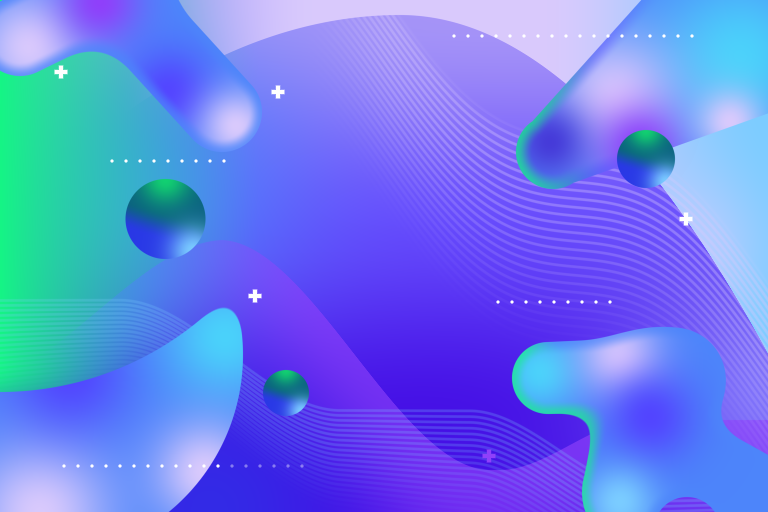
A Shadertoy shader for this background:

```glsl
// Fluid gradient backdrop: waves, fine line bands, glossy blobs, spheres, dots and crosses.
#define ramp smoothstep
const vec3 LAVENDER = vec3(0.85, 0.79, 0.99);
const vec3 SKY = vec3(0.48, 0.8, 1);
const vec3 CYAN = vec3(0.29, 0.82, 0.98);
const vec3 GREEN = vec3(0.08, 0.96, 0.52);
const vec3 AZURE = vec3(0.3, 0.52, 0.98);
const vec3 BLUE = vec3(0.16, 0.22, 0.9);
const vec3 INDIGO = vec3(0.32, 0.27, 1);
const vec3 VIOLET = vec3(0.56, 0.25, 0.98);
const vec3 DEEP = vec3(0.27, 0.06, 0.9);
const vec2 CANVAS = vec2(7.68, 5.12);

float smin(float a, float b, float k) {
  float h = max(k - abs(a - b), 0.0) / k;
  return min(a, b) - h * h * k * 0.25;
}
// Tapered capsule; z holds the end radius
float capsule(vec2 p, vec3 a, vec3 b) {
  vec2 ab = b.xy - a.xy;
  float h = clamp(dot(p - a.xy, ab) / dot(ab, ab), 0.0, 1.0);
  return length(p - a.xy - ab * h) - mix(a.z, b.z, h);
}
float cover(float d, float aa) { return 1.0 - ramp(-aa, aa, d); }
// Soft round patch of colour
vec3 tint(vec3 base, vec3 colour, vec2 p, float x, float y, float r) {
  vec2 q = (p - vec2(x, y)) / r;
  return mix(base, colour, exp(-dot(q, q)));
}
// Contour lines of even width on any slope
float contours(float f, float gap, float aa) {
  float slope = length(vec2(dFdx(f), dFdy(f))) / aa;
  float d = abs(fract(f / gap) - 0.5) * gap / max(slope, 0.001);
  return 1.0 - ramp(0.004, 0.008 + aa, d);
}
// Rim of the large dome, sweeping down to the right
float dome(float x) {
  float d = x - 4.0;
  float crown = 4.97 - d * d * (d < 0.0 ? 0.13 : 0.25);
  return max(crown, 3.47 - 1.68 * pow(max(x - 6.2, 0.0), 0.7));
}
float hill(float x) {
  return 1.3 + 1.42 * ramp(-0.3, 2.25, x) - 2.3 * ramp(2.2, 4.9, x) + 0.5 * ramp(5.0, 6.4, x);
}
vec3 backdrop(vec2 p, float aa) {
  vec3 c = mix(DEEP, vec3(0.4, 0.29, 0.99), ramp(0.9, 3.1, p.y));
  c = mix(c, vec3(0.65, 0.58, 0.97), ramp(2.7, 5.0, p.y));
  c = tint(c, AZURE, p, 1.5, 3.3, 1.5);
  c = tint(c, vec3(0.5, 0.45, 0.98), p, 7.7, 1.2, 1.5);
  float green = pow(max(1.0 - p.x / 2.6, 0.0), 1.3);
  c = mix(c, GREEN, green * ramp(0.4, 1.5, p.y));
  // Pale field beyond the dome
  vec3 pale = mix(LAVENDER, SKY, ramp(5.4, 7.7, p.x));
  pale = tint(pale, vec3(0.73, 0.8, 1), p, 6.8, 2.6, 0.8);
  c = mix(c, pale, cover(dome(p.x) - p.y, aa) * ramp(1.2, 3.2, p.x));
  // Violet hill
  float depth = hill(p.x) - p.y;
  vec3 ridge = mix(AZURE, VIOLET, ramp(1.0, 3.3, p.x));
  ridge = mix(ridge, DEEP, ramp(0.0, 2.2, depth));
  ridge = tint(ridge, BLUE, p, 2.1, 0.0, 1.2);
  c = mix(c, ridge, cover(-depth, aa) * 0.65 * ramp(0.3, 1.8, p.x));
  // Line bands
  float x = p.x - 3.85;
  float wave = 5.12 - 0.75 * x - 0.4 * sin(x * 1.64) - p.y;
  float band = ramp(-0.1, 0.1, wave) * ramp(2.2, 0.3, wave) * ramp(3.0, 4.0, p.x);
  c = mix(c, LAVENDER, contours(wave, 0.085, aa) * band * 0.36);
  wave = 2.14 - 1.1 * ramp(1.2, 3.4, p.x) - 0.8 * ramp(4.7, 6.5, p.x) - p.y;
  wave *= 1.0 + 0.15 * sin(p.x * 0.9);
  band = step(0.0, wave) * (1.0 - ramp(0.2, 1.1, wave));
  return mix(c, SKY, contours(wave, 0.05, aa) * band * 0.24);
}
vec3 sphere(vec3 c, vec2 p, vec3 ball, float aa) {
  vec2 q = (p - ball.xy) / ball.z;
  vec3 s = mix(BLUE, vec3(0.04, 0.38, 0.5), ramp(-0.55, 0.15, q.y + q.x * 0.3));
  s = tint(s, GREEN * 0.85, q, 0.0, 1.0, 0.6);
  s = tint(s, SKY, q, 0.7, -0.8, 0.6);
  return mix(c, s, cover((length(q) - 1.0) * ball.z, aa));
}
float dots(vec2 p, float x, float y, float count, float aa) {
  p -= vec2(x, y);
  p.x -= 0.14 * clamp(round(p.x / 0.14), 0.0, count - 1.0);
  return cover(length(p) - 0.016, aa);
}
float plus(vec2 p, float x, float y, float aa) {
  p = abs(p - vec2(x, y));
  return cover(max(max(p.x, p.y) - 0.065, min(p.x, p.y) - 0.022), aa);
}
void mainImage(out vec4 fragColor, in vec2 fragCoord) {
  vec2 p = fragCoord / iResolution.xy * CANVAS;
  float aa = CANVAS.x / iResolution.x * 0.7;
  vec3 c = backdrop(p, aa);
  // Upper left blob
  float d = smin(capsule(p, vec3(0.2, 4.76, 0.4), vec3(1.2, 5.25, 0.4)),
    capsule(p, vec3(1.2, 5.12, 0.4), vec3(2.22, 4, 0.4)), 0.4);
  vec3 s = tint(AZURE, LAVENDER, p, 0.3, 4.65, 0.55);
  s = tint(s, VIOLET, p, 1.0, 5.1, 0.4);
  s = tint(s, INDIGO, p, 1.7, 4.2, 0.42);
  s = tint(s, LAVENDER, p, 2.36, 3.86, 0.36);
  s = mix(s, AZURE, 0.75 * ramp(-0.14, 0.0, d));
  c = mix(c, s, cover(d, aa));
  // Upper right blob
  d = capsule(p, vec3(5.53, 3.6, 0.37), vec3(7.2, 4.72, 0.88));
  s = tint(AZURE, CYAN, p, 7.4, 4.55, 0.85);
  s = tint(s, LAVENDER, p, 6.15, 4.15, 0.62);
  s = tint(s, VIOLET, p, 6.4, 3.65, 0.42);
  s = tint(s, INDIGO * 0.85, p, 5.5, 3.7, 0.38);
  s = tint(s, LAVENDER, p, 7.3, 3.9, 0.32);
  vec3 rim = mix(GREEN, INDIGO, ramp(5.2, 6.1, p.x));
  s = mix(s, rim, 0.7 * ramp(-0.17, 0.0, d) * (1.0 - ramp(5.5, 6.8, p.x)));
  c = mix(c, s, cover(d, aa));
  // Lower left blob: a disc with a round bite above
  d = -smin(2.03 - length(p - vec2(0.4, 1.57)), length(p - vec2(0, 4.33)) - 3.13, 0.4);
  s = tint(AZURE, LAVENDER, p, 0.4, 0.0, 0.7);
  s = tint(s, INDIGO, p, 0.7, 1.4, 0.6);
  s = tint(s, CYAN, p, 2.25, 1.75, 0.6);
  s = tint(s, LAVENDER, p, 2.05, 0.4, 0.5);
  c = mix(c, s, cover(d, aa));
  // Lower right blob
  d = smin(capsule(p, vec3(5.48, 1.34, 0.36), vec3(6.8, 1.38, 0.38)),
    capsule(p, vec3(6.6, 1.2, 0.55), vec3(6.42, 0.2, 0.6)), 0.4);
  d = smin(d, capsule(p, vec3(6.6, 0.6, 0.5), vec3(7.9, -0.1, 0.48)), 0.3);
  d = max(d, 0.33 - length(p - vec2(6.87, -0.18)));
  s = tint(AZURE, CYAN, p, 5.4, 1.4, 0.4);
  s = tint(s, LAVENDER, p, 6.2, 1.55, 0.4);
  s = tint(s, INDIGO, p, 6.5, 0.95, 0.45);
  s = tint(s, SKY, p, 6.2, 0.1, 0.35);
  rim = mix(GREEN, AZURE, ramp(5.8, 6.3, p.x + max(p.y - 1.0, 0.0)));
  s = mix(s, rim, 0.65 * ramp(-0.14, 0.0, d));
  c = mix(c, s, cover(d, aa));
  // Spheres
  c = sphere(c, p, vec3(1.655, 2.93, 0.4), aa);
  c = sphere(c, p, vec3(6.46, 3.53, 0.29), aa);
  c = sphere(c, p, vec3(2.86, 1.19, 0.23), aa);
  // Dotted rows and crosses
  float marks = dots(p, 1.12, 3.51, 9.0, aa) + dots(p, 4.54, 4.76, 18.0, aa)
    + dots(p, 4.98, 2.1, 9.0, aa) + dots(p, 0.64, 0.46, 18.0, aa) * (1.0 - 0.6 * step(2.2, p.x))
    + plus(p, 0.61, 4.4, aa) + plus(p, 2.78, 4.2, aa)
    + plus(p, 2.55, 2.16, aa) + plus(p, 6.86, 2.93, aa);
  c = mix(c, vec3(1), min(marks, 1.0));
  c = mix(c, VIOLET, plus(p, 4.89, 0.56, aa));
  fragColor = vec4(c, 1);
}
```
